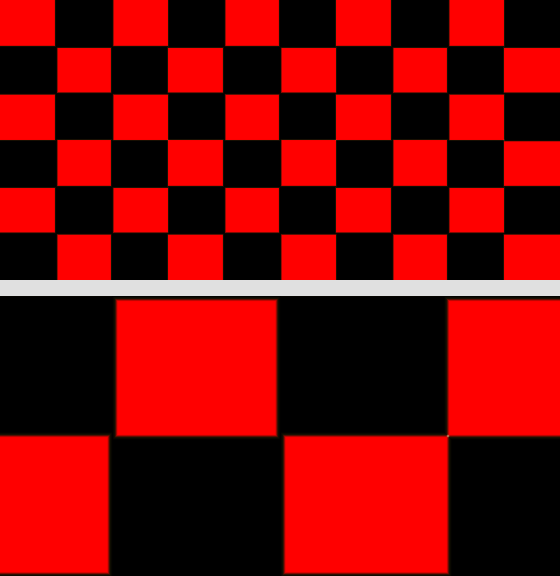
Top: the whole. Bottom: its middle third, enlarged.
Reproduce this pattern procedurally as a WebGL 2 fragment shader.

```glsl
#version 300 es
precision highp float;
// Red and black checkerboard with thin uneven seams that close at every third line.

#define COLUMNS 10
#define ROWS 6
#define CLOSED_EVERY 3
#define GAP_LEFT 0.0052
#define GAP_RIGHT 0.0040
#define GAP_BOTTOM 0.0031
#define GAP_TOP 0.0047
#define EDGE_SOFTNESS 0.0022
#define FRINGE_WIDTH 0.0030
#define SPECK_RADIUS 0.0016

uniform vec2 u_resolution;
out vec4 outColor;

const vec3 BLACK = vec3(0.0);
const vec3 RED = vec3(1.0, 0.0, 0.0);
const vec3 FRINGE = vec3(0.08, 0.07, 0.01);
const vec3 SPECK = vec3(0.85, 0.65, 0.45);
const vec2 CANVAS = vec2(2.0, 1.0);
const ivec2 COUNT = ivec2(COLUMNS, ROWS);

// Inset of a square from a grid line; squares bleed past the canvas border.
float seamInset(int line, int count, float gap) {
  if (line == 0 || line == count) return -1.0;
  return line % CLOSED_EVERY == 0 ? 0.0 : gap;
}

// Signed distance to the square in a cell, positive inside.
float squareDistance(vec2 p, ivec2 cell, vec2 size) {
  vec2 low = vec2(cell) * size;
  vec2 high = low + size;
  low.x += seamInset(cell.x, COLUMNS, GAP_LEFT);
  low.y += seamInset(cell.y, ROWS, GAP_BOTTOM);
  high.x -= seamInset(cell.x + 1, COLUMNS, GAP_RIGHT);
  high.y -= seamInset(cell.y + 1, ROWS, GAP_TOP);
  // The last column keeps its middle seam open.
  if (cell.x == COLUMNS - 1 && cell.y + 1 == ROWS / 2) high.y -= GAP_TOP;
  vec2 inside = min(p - low, high - p);
  return min(inside.x, inside.y);
}

void main() {
  vec2 p = gl_FragCoord.xy / u_resolution * CANVAS;
  vec2 size = CANVAS / vec2(COUNT);
  ivec2 home = ivec2(floor(p / size));
  float pixel = 1.0 / u_resolution.y;

  // Nearest red square among the surrounding cells
  float d = -1.0;
  for (int y = -1; y <= 1; y++) {
    for (int x = -1; x <= 1; x++) {
      ivec2 cell = home + ivec2(x, y);
      bool onBoard = all(greaterThanEqual(cell, ivec2(0))) && all(lessThan(cell, COUNT));
      if (onBoard && (cell.x + cell.y) % 2 == 1) d = max(d, squareDistance(p, cell, size));
    }
  }

  // Soft red squares with a faint olive fringe
  float soft = max(EDGE_SOFTNESS, 0.5 * pixel);
  vec3 color = mix(BLACK, FRINGE, smoothstep(-soft, soft, d + FRINGE_WIDTH));
  color = mix(color, RED, smoothstep(-soft, soft, d));

  // Pale specks where two closed seams cross
  vec2 blockSize = size * float(CLOSED_EVERY);
  vec2 crossing = round(p / blockSize);
  bool interior = all(greaterThan(crossing, vec2(0.5))) && crossing.y * float(CLOSED_EVERY) < float(ROWS) - 0.5;
  float speckDistance = length(p - crossing * blockSize) - SPECK_RADIUS;
  float speck = 1.0 - smoothstep(-0.5 * pixel, 0.5 * pixel, speckDistance);
  if (interior) color = mix(color, SPECK, 0.6 * speck);

  outColor = vec4(color, 1.0);
}
```
